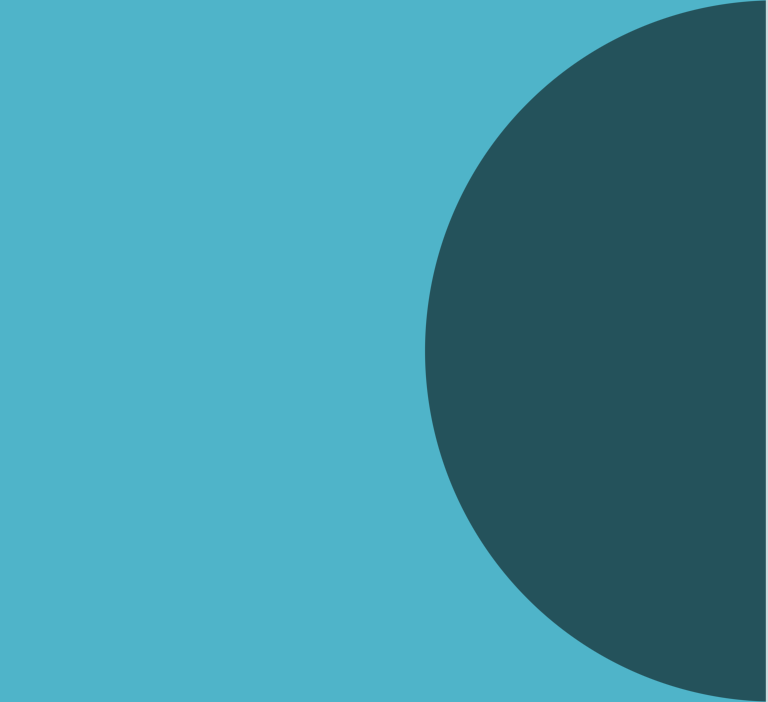
Write a Shadertoy shader that draws this background.

```glsl
// A flat teal field with a large dark disc cut by the right border,
// and a thin pale strip along that border. Each shape is a signed
// distance, blended over the field with a one-pixel smooth edge.

const vec3 TEAL = vec3(0.31, 0.706, 0.788);
const vec3 DARK_TEAL = vec3(0.14, 0.322, 0.355);
const vec3 PALE_STRIP = vec3(0.80, 0.87, 0.88);

// Signed distance to a disc, negative inside
float discDistance(vec2 point, vec2 center, float radius) {
    return length(point - center) - radius;
}

// Coverage of a shape from its signed distance
float coverage(float dist, float edgeWidth) {
    return 1.0 - smoothstep(-0.5 * edgeWidth, 0.5 * edgeWidth, dist);
}

void mainImage(out vec4 fragColor, in vec2 fragCoord) {
    // Canvas heights as the unit of length
    vec2 point = fragCoord / iResolution.y;
    float aspect = iResolution.x / iResolution.y;
    float edgeWidth = 1.5 / iResolution.y;

    // Disc centered just beyond the right border
    vec2 discCenter = vec2(1.010 * aspect, 0.5);
    float disc = discDistance(point, discCenter, 0.4995);
    vec3 color = mix(TEAL, DARK_TEAL, coverage(disc, edgeWidth));

    // Pale strip on the right border
    float strip = 0.9972 * aspect - point.x;
    color = mix(color, PALE_STRIP, coverage(strip, edgeWidth));

    fragColor = vec4(color, 1.0);
}
```
